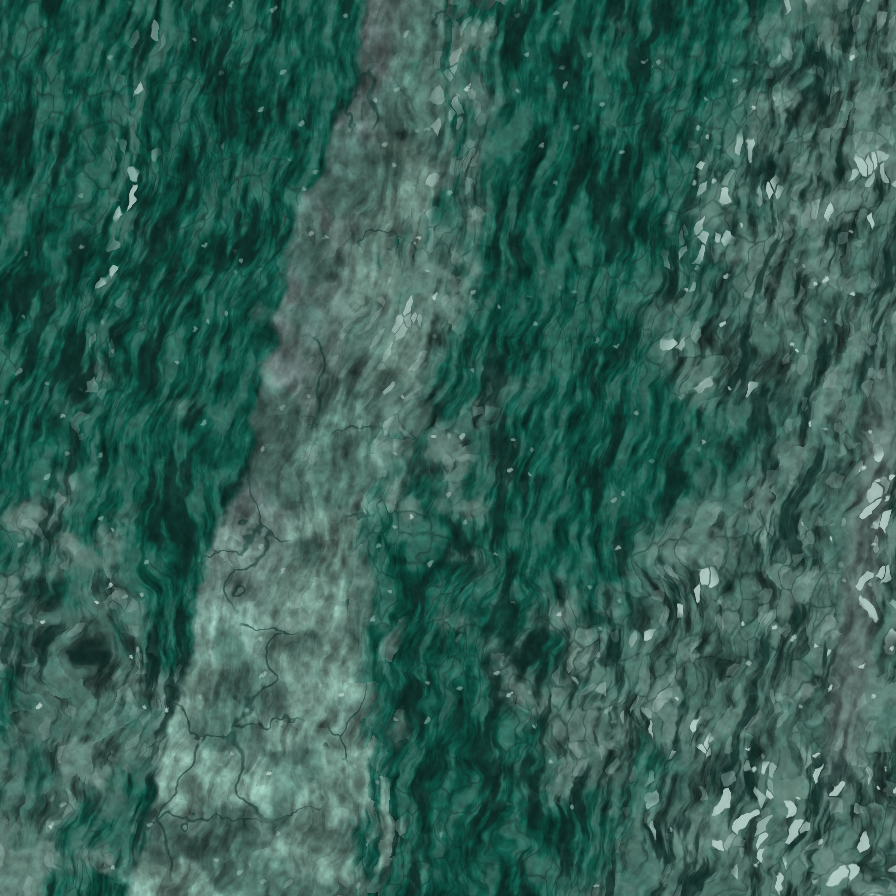
Reproduce this texture procedurally as a Shadertoy shader.

```glsl
const vec3 DEEP_GREEN = vec3(0.055, 0.315, 0.262);
const vec3 SHADOW = vec3(0.065, 0.195, 0.172);
const vec3 SCHIST = vec3(0.255, 0.380, 0.347);
const vec3 PALE_VEIN = vec3(0.415, 0.535, 0.495);
const vec3 GREY_VEIN = vec3(0.385, 0.445, 0.435);
const vec3 GLINT = vec3(0.740, 0.840, 0.815);
const float GRAIN_SLANT = 0.20;
const float FIBRE_CONTRAST = 1.5;
const float GRIT_CONTRAST = 0.5;
const vec2 FIBRE_SCALE = vec2(125.0, 32.0);
const vec2 STRAND_SCALE = vec2(50.0, 15.0);
const vec2 CHIP_CELLS = vec2(58.0, 30.0);
const vec2 FLAKE_CELLS = vec2(105.0, 58.0);
const float SPECK_CELLS = 55.0;

float hash(vec2 cell) {
    vec3 q = fract(cell.xyx * 0.1031);
    q += dot(q, q.yzx + 33.33);
    return fract((q.x + q.y) * q.z);
}

float noise(vec2 p) {
    vec2 cell = floor(p), f = fract(p);
    f = f * f * (3.0 - 2.0 * f);
    return mix(mix(hash(cell), hash(cell + vec2(1, 0)), f.x),
               mix(hash(cell + vec2(0, 1)), hash(cell + vec2(1, 1)), f.x), f.y);
}

float fbm(vec2 p) {
    float sum = 0.0, weight = 0.533;
    for (int i = 0; i < 4; i++) {
        sum += weight * noise(p);
        p = p * 2.03 + 19.7;
        weight *= 0.5;
    }
    return sum;
}

// Soft elliptical region, 1 at its centre
float blob(vec2 p, vec2 centre, vec2 radius) {
    vec2 d = (p - centre) / radius;
    return exp(-dot(d, d));
}

// Angular cells: x = random tone, y = distance to the border, z = to the centre
vec3 chips(vec2 p) {
    float nearest = 9.0, second = 9.0, tone = 0.0;
    for (int y = -1; y <= 1; y++)
    for (int x = -1; x <= 1; x++) {
        vec2 cell = floor(p) + vec2(x, y);
        float d = length(p - cell - vec2(hash(cell + 3.0), hash(cell + 41.0)));
        second = min(second, max(nearest, d));
        if (d < nearest) tone = hash(cell + 87.0);
        nearest = min(nearest, d);
    }
    return vec3(tone, second - nearest, nearest);
}

void mainImage(out vec4 fragColor, in vec2 fragCoord) {
    vec2 p = fragCoord / iResolution.xy;

    // Slanted, wavy grain direction
    float bend = 0.07 * (fbm(p * vec2(5, 4)) - 0.5) + 0.025 * (fbm(p * vec2(15, 19) + 7.0) - 0.5);
    vec2 grain = vec2(p.x - GRAIN_SLANT * p.y + bend * mix(1.5, 0.7, p.y), p.y);
    float fibre = fbm(grain * FIBRE_SCALE);
    float strand = fbm(grain * STRAND_SCALE + 31.0);
    float grit = fbm(p * 120.0);
    float patches = fbm(p * 8.0 + 53.0);
    float mottle = fbm(p * 26.0 + 11.0);
    vec2 ragged = grain + 0.022 * (vec2(mottle, fbm(p * 40.0 + 61.0)) - 0.5);
    vec3 chip = chips(ragged * CHIP_CELLS);

    // Pale vein: crisp on the left, ragged on the right
    float halfWidth = 0.062 + 0.075 * (1.0 - p.y) * (1.0 - p.y);
    float across = p.x - (0.28 + 0.1 * p.y + 0.09 * p.y * p.y) + 0.05 * (patches - 0.5);
    float vein = smoothstep(-0.006, 0.006, across + halfWidth + 0.03 * (mottle - 0.5))
        * (1.0 - smoothstep(-0.02, 0.02, across - halfWidth + 0.12 * (strand - 0.5) + 0.04 * (chip.x - 0.5)));

    // Grey-green schist areas among the deep green
    float rightSide = smoothstep(-0.05, 0.05, p.x - 0.67 - 0.21 * p.y + 0.25 * (patches - 0.5));
    float field = 0.80 * blob(p, vec2(0.48, 0.58), vec2(0.10, 0.24))
                + 0.75 * blob(p, vec2(0.05, 0.22), vec2(0.22, 0.27))
                + 0.60 * blob(p, vec2(0.68, 0.27), vec2(0.12, 0.22))
                + 0.60 * blob(p, vec2(0.54, 0.95), vec2(0.04, 0.25));
    float bands = fbm(grain * vec2(15, 5) + 71.0) - 0.5;
    float schist = max(rightSide, smoothstep(0.25, 0.75, field + 1.3 * bands + 0.9 * (mottle - 0.5)));

    // Rock body with light strands, broken chips and dark creases
    vec3 rock = mix(DEEP_GREEN, SCHIST, schist * 0.92);
    rock *= 1.0 + FIBRE_CONTRAST * (fibre - 0.5) + 0.6 * (strand - 0.5) + 0.4 * schist * (chip.x - 0.5);
    rock = mix(rock, SCHIST, 0.6 * smoothstep(0.50, 0.72, fibre + 0.5 * (strand - 0.5)));
    rock = mix(rock, PALE_VEIN, schist * 0.65 * smoothstep(0.52, 0.66, mottle + 0.16 * (chip.x - 0.5)));
    float crease = 1.0 - smoothstep(0.28, 0.40, strand + 0.35 * (fibre - 0.5));
    crease = max(crease, 0.6 * (1.0 - smoothstep(0.0, 0.16, chip.y)) * smoothstep(0.42, 0.6, patches));
    rock = mix(rock, SHADOW * 0.9, 0.7 * crease);

    // Grey sliver near the right border
    float sliver = 1.0 - smoothstep(0.008, 0.028, abs(p.x - 0.92 - 0.12 * p.y + bend * 0.4));
    sliver *= smoothstep(0.08, 0.2, p.y) * (1.0 - smoothstep(0.5, 0.65, p.y));
    rock = mix(rock, GREY_VEIN * (0.5 + 0.8 * fibre), 0.7 * sliver);

    // Vein body, greyer on its upper left, with thin broken cracks
    float greyPart = (1.0 - smoothstep(-0.04, 0.015, across)) * smoothstep(0.25, 0.5, p.y);
    vec3 veinColor = mix(PALE_VEIN * mix(1.08, 0.85, p.y), GREY_VEIN * 0.95, greyPart);
    veinColor = mix(veinColor, SCHIST, 0.75 * smoothstep(0.48, 0.62, fbm(p * 15.0 + 91.0)));
    veinColor *= 1.0 + 1.0 * (mottle - 0.5) + 0.7 * (fibre - 0.5) + 0.2 * (chip.x - 0.5);
    float crack = 1.0 - smoothstep(0.01, 0.045, chips(p * 9.0 + 0.9 * vec2(patches, mottle)).y);
    veinColor = mix(veinColor, SHADOW, 0.6 * crack * smoothstep(0.45, 0.6, noise(p * 17.0)));
    vec3 color = mix(rock, veinColor, 0.92 * vein) * (1.0 + GRIT_CONTRAST * (grit - 0.5));

    // Mica flakes cluster along streaks; small specks lie everywhere
    float streak = blob(vec2(p.x - 0.15 * p.y + bend * 0.5, p.y), vec2(0.02, 0.8), vec2(0.018, 0.22))
        + 0.6 * blob(vec2(across - halfWidth, p.y), vec2(-0.01, 0.75), vec2(0.02, 0.25));
    float cluster = rightSide * smoothstep(0.46, 0.60, fbm(p * 9.0 + 5.0)) + streak;
    cluster = clamp(cluster + 0.22 * schist + 0.05, 0.0, 1.0);
    vec3 flake = chips(ragged * FLAKE_CELLS);
    float shine = smoothstep(0.76, 0.92, flake.x) * smoothstep(0.03, 0.22, flake.y) * cluster;
    vec3 speck = chips(p * SPECK_CELLS + 0.5 * grit);
    float dots = smoothstep(0.88, 0.98, speck.x) * (1.0 - smoothstep(0.08, 0.2, speck.z));
    color = mix(color, PALE_VEIN, 0.4 * cluster * smoothstep(0.45, 0.62, fibre));
    color = mix(color, GLINT, max(0.85 * shine, dots * (0.45 + 0.4 * schist)));

    fragColor = vec4(clamp(color, 0.0, 1.0), 1.0);
}
```
